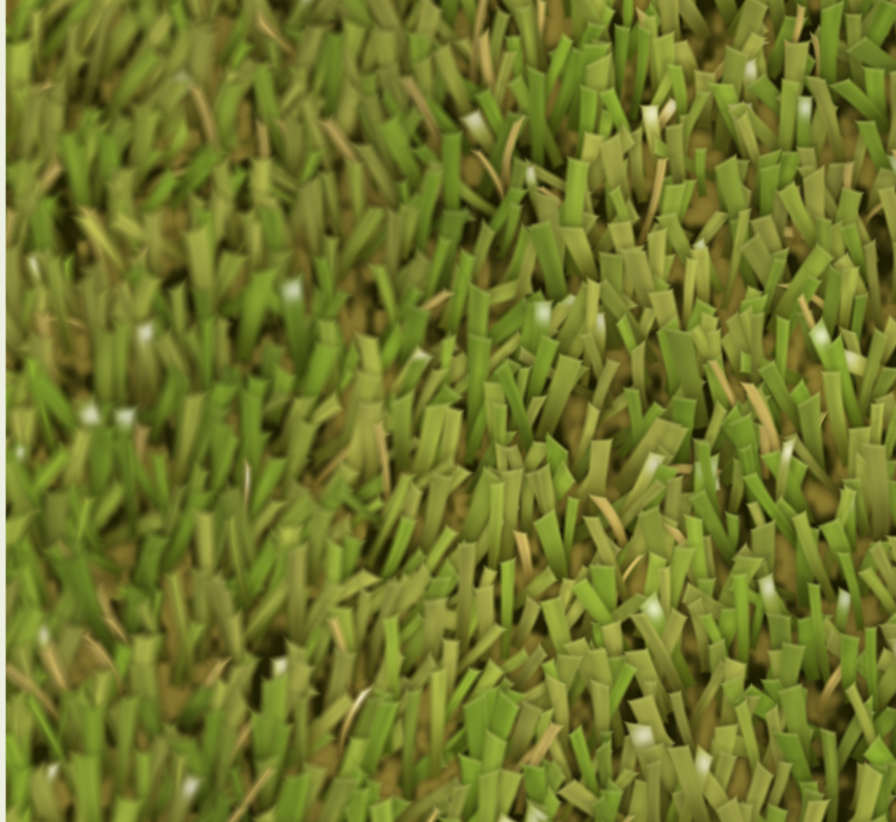
Reproduce this texture procedurally as a Shadertoy shader.

```glsl
// Dense artificial turf: overlapping cut grass blades with straw strands, softer to the left.

const vec2 CELL = vec2(0.036, 0.030);
const vec3 GREEN = vec3(0.44, 0.545, 0.15);
const vec3 OLIVE = vec3(0.575, 0.58, 0.25);
const vec3 STRAW = vec3(0.70, 0.62, 0.33);
const vec3 GLINT = vec3(0.90, 0.90, 0.80);
const vec3 SOIL = vec3(0.13, 0.13, 0.01);
const vec3 THATCH = vec3(0.52, 0.46, 0.18);
const vec3 ROOT_SHADE = vec3(0.60, 0.58, 0.36);

vec4 hash4(vec2 p) {
    vec4 q = fract(p.xyxy * vec4(0.1031, 0.1030, 0.0973, 0.1099));
    q += dot(q, q.wzxy + 33.33);
    return fract((q.xxyz + q.yzzw) * q.zywx);
}

float noise(vec2 p) {
    vec2 i = floor(p), f = fract(p);
    f = f * f * (3.0 - 2.0 * f);
    float low = mix(hash4(i).x, hash4(i + vec2(1, 0)).x, f.x);
    float high = mix(hash4(i + vec2(0, 1)).x, hash4(i + vec2(1, 1)).x, f.x);
    return mix(low, high, f.y);
}

// Position in the blade: x across its bent axis, y along it from the root.
vec2 bladeSpace(vec2 p, float angle, float size, float bend) {
    vec2 axis = vec2(sin(angle), cos(angle));
    float along = dot(p, axis);
    float t = clamp(along / size, 0.0, 1.0);
    return vec2(dot(p, vec2(axis.y, -axis.x)) - bend * t * t, along);
}

// Signed distance to a strip that widens upward and ends in a slanted cut.
float bladeDistance(vec2 b, float size, float halfWidth, float slant) {
    float t = clamp(b.y / size, 0.0, 1.0);
    float side = abs(b.x) - halfWidth * mix(0.65, 1.0, t);
    return max(max(side, b.y - size - slant * b.x), -b.y);
}

// Blade surface: shaded root, two folded faces, faint ribs and a pale cut rim.
vec3 bladeColor(vec3 tint, vec2 b, float size, float halfWidth, float slant, float soft, float seed) {
    float t = clamp(b.y / size, 0.0, 1.0);
    float across = b.x / halfWidth;
    float fold = smoothstep(-0.5, 0.5, across + (seed - 0.5) * 1.2);
    float ribs = noise(vec2(across * 1.5 + seed * 40.0, t * 2.5 + seed * 70.0)) - 0.5;
    vec3 color = tint * mix(ROOT_SHADE, vec3(1.05), smoothstep(0.0, 0.72, t));
    color *= mix(0.95, 1.05, fold) + 0.14 * ribs;
    float rim = smoothstep(0.004 + soft, 0.0, size + slant * b.x - b.y);
    float edge = smoothstep(0.6, 1.0, across) * t;
    float clarity = 1.0 - smoothstep(0.003, 0.010, soft);
    return mix(color, vec3(0.70, 0.72, 0.40), (0.40 * rim + 0.22 * edge) * clarity);
}

// Paints the blade rooted in one cell over the color behind it.
vec3 paintBlade(vec3 behind, vec2 uv, vec2 cell, float soft) {
    vec4 r = hash4(cell + 17.0);
    vec4 s = hash4(cell + 91.0);
    vec4 k = hash4(cell + 153.0);
    vec2 root = (cell + r.xy) * CELL;

    float clump = noise(root * 5.0 + 8.0) - 0.5;
    float angle = 0.08 + clump * 1.0 + (r.z - 0.5) * 1.15;
    float stray = step(0.92, k.x);
    angle = mix(angle, sign(r.z - 0.5) * 1.1, stray);
    float straw = step(0.93, k.y);

    float size = mix(0.06, 0.142, r.w) * (1.0 - 0.25 * abs(sin(angle)));
    float halfWidth = mix(0.0065, 0.0150, s.x) * mix(1.0, 0.55, straw);
    float slant = (s.y - 0.5) * 1.1;
    float bend = (s.z - 0.5) * mix(0.028, 0.10, straw);

    vec2 b = bladeSpace(uv - root, angle, size, bend);
    float d = bladeDistance(b, size, halfWidth, slant);

    float hue = clamp(s.w * 0.8 + noise(root * 7.0) * 0.6 - 0.2, 0.0, 1.0);
    vec3 tint = mix(GREEN, OLIVE, smoothstep(0.1, 0.9, hue)) * mix(0.86, 1.10, k.z);
    tint = mix(tint, STRAW, straw);
    vec3 color = bladeColor(tint, b, size, halfWidth, slant, soft, k.w);

    // Small glossy reflection near a few tips
    vec2 shine = vec2(b.x / halfWidth - 0.2, (b.y - size * 0.88) / 0.013);
    color = mix(color, GLINT, step(0.97, k.w) * 0.8 * exp(-dot(shine, shine)));

    float shadow = 0.15 * (1.0 - smoothstep(-0.003, 0.013, d));
    float cover = 1.0 - smoothstep(-soft, soft, d);
    return mix(behind * (1.0 - shadow * vec3(0.95, 0.95, 1.3)), color, cover);
}

void mainImage(out vec4 fragColor, in vec2 fragCoord) {
    vec2 uv = fragCoord / iResolution.y;
    float pixel = 1.0 / iResolution.y;

    // Focus grows toward the right, with a slightly uneven boundary
    float focus = smoothstep(0.05, 0.75, uv.x + 0.25 * (noise(uv * 2.5) - 0.5));
    float soft = max(mix(0.0090, 0.0032, focus), pixel);

    // Soil and tangled thatch in the gaps
    float tangle = noise(uv * 28.0) * 0.65 + noise(uv * vec2(80.0, 60.0)) * 0.35;
    vec3 color = mix(SOIL, THATCH, smoothstep(0.25, 0.70, tangle));

    // Rows run from far to near, so lower blades overlap the upper ones
    vec2 home = floor(uv / CELL);
    for (int row = 1; row >= -5; row--) {
        for (int column = -4; column <= 4; column++) {
            color = paintBlade(color, uv, home + vec2(column, row), soft);
        }
    }

    // Broad light variation and a pale margin on the left
    color *= 0.90 + 0.20 * noise(uv * 4.0 + 3.0);
    float margin = 1.0 - smoothstep(0.0055, 0.0085, uv.x);
    color = mix(color, vec3(0.93, 0.94, 0.88), margin);
    fragColor = vec4(color, 1.0);
}
```
